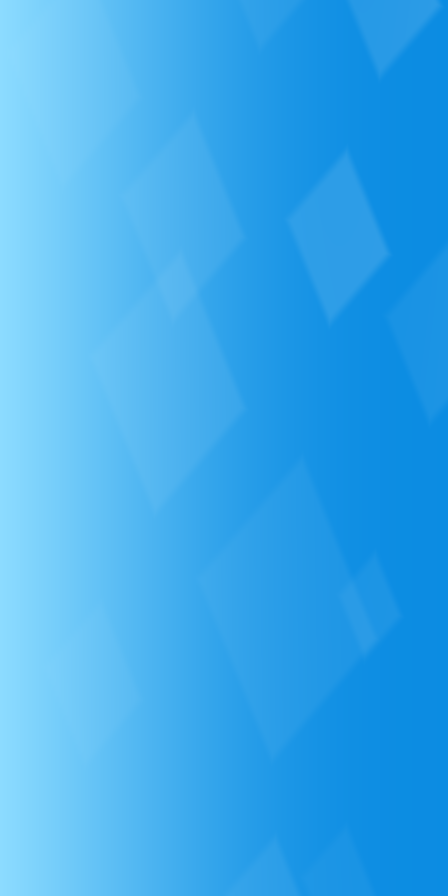
Give the GLSL for this background, as a WebGL 2 fragment shader.

```glsl
#version 300 es
precision highp float;
// A horizontal fade from pale to deep blue, overlaid with faint, soft-edged
// slanted diamonds. Every diamond is the same shape, scaled and placed in a
// loop, then blended as translucent white.

#define PALE_BLUE vec3(0.55, 0.86, 1.0)
#define DEEP_BLUE vec3(0.045, 0.55, 0.887)
#define FADE_POWER 1.35
#define FADE_BEND 1.0
#define UP_AXIS vec2(0.1, 1.0)
#define SIDE_AXIS vec2(0.59, -0.2)
#define SOFTNESS 0.011
#define SIDE_SHEEN 0.25

uniform vec2 u_resolution;
out vec4 fragColor;

// Centre x, centre y, half height, opacity; the canvas spans 1 by 2 units
const int DIAMOND_COUNT = 12;
const vec4 DIAMONDS[DIAMOND_COUNT] = vec4[](
    vec4(0.409, 1.516, 0.232, 0.06),
    vec4(0.375, 1.146, 0.292, 0.06),
    vec4(0.755, 1.471, 0.193, 0.115),
    vec4(0.979, 1.255, 0.198, 0.065),
    vec4(0.641, 0.641, 0.338, 0.05),
    vec4(0.826, 0.648, 0.117, 0.06),
    vec4(0.867, 2.026, 0.198, 0.11),
    vec4(0.596, 2.05, 0.16, 0.05),
    vec4(0.165, 1.833, 0.25, 0.03),
    vec4(0.208, 0.474, 0.182, 0.03),
    vec4(0.599, -0.029, 0.161, 0.06),
    vec4(0.759, 0.013, 0.143, 0.04));

// Smooth fade that falls faster towards the right
vec3 background(float x) {
    float fade = pow(max(1.0 - x, 0.0), FADE_POWER + FADE_BEND * x);
    return mix(DEEP_BLUE, PALE_BLUE, fade);
}

// Opacity of one diamond, a little stronger on its right side
float diamondOpacity(vec2 p, vec4 diamond) {
    vec2 q = inverse(mat2(UP_AXIS, SIDE_AXIS)) * (p - diamond.xy) / diamond.z;
    float inradius = 0.5 * diamond.z;
    float edge = (abs(q.x) + abs(q.y) - 1.0) * inradius;
    float coverage = 1.0 - smoothstep(-SOFTNESS, SOFTNESS, edge);
    return diamond.w * coverage * (1.0 + SIDE_SHEEN * q.y);
}

void main() {
    vec2 uv = gl_FragCoord.xy / u_resolution;
    vec2 p = uv * vec2(1.0, 2.0);
    vec3 color = background(uv.x);
    for (int i = 0; i < DIAMOND_COUNT; i++) {
        color = mix(color, vec3(1.0), diamondOpacity(p, DIAMONDS[i]));
    }
    fragColor = vec4(color, 1.0);
}
```
